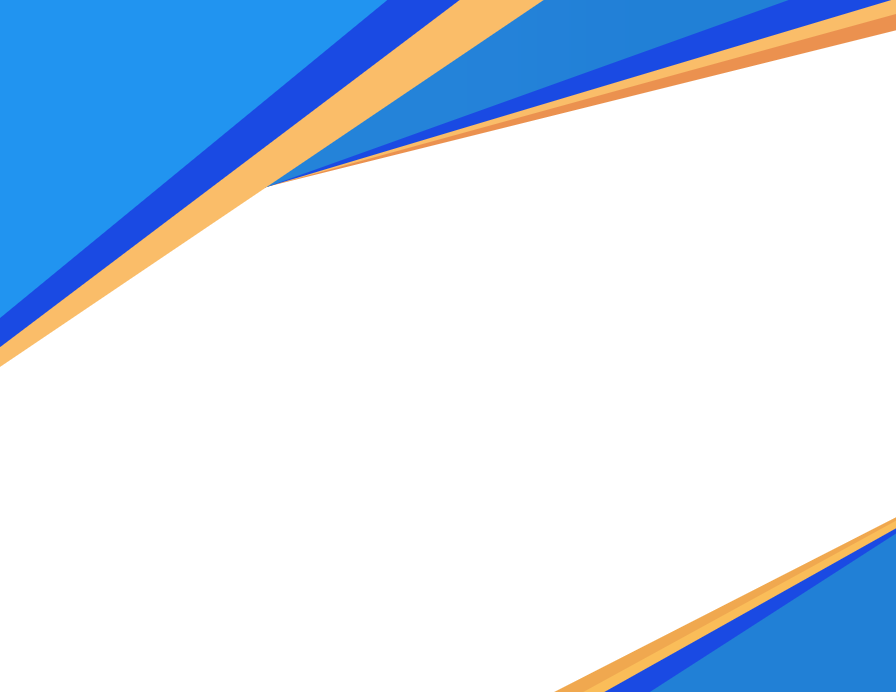
Write a Shadertoy shader that draws this background.

```glsl
// White page with fanned blue and orange diagonal bands in two opposite corners.

#define PAPER    vec3(1.00, 1.00, 1.00)
#define SKY      vec3(0.13, 0.58, 0.94)
#define AZURE    vec3(0.13, 0.50, 0.84)
#define ROYAL    vec3(0.10, 0.29, 0.89)
#define APRICOT  vec3(0.98, 0.74, 0.41)
#define ORANGE   vec3(0.92, 0.57, 0.31)
#define AMBER    vec3(0.94, 0.66, 0.31)
#define HONEY    vec3(0.98, 0.74, 0.35)
#define FAN_TIP  vec2(0.2995, 0.7306)
#define FAN_GLOW 0.012

// Smooth coverage of the half-plane left of the line from a to b.
float leftOf(vec2 p, vec2 a, vec2 b) {
    vec2 dir = b - a;
    vec2 rel = p - a;
    float side = dir.x * rel.y - dir.y * rel.x;
    float pixel = length(dir.yx / iResolution.xy);
    return clamp(side / pixel + 0.5, 0.0, 1.0);
}

// Paints everything left of the line from a to b.
void paint(inout vec3 color, vec3 ink, vec2 p, vec2 a, vec2 b) {
    color = mix(color, ink, leftOf(p, a, b));
}

void mainImage(out vec4 fragColor, in vec2 fragCoord) {
    vec2 p = fragCoord / iResolution.xy;
    vec3 color = PAPER;

    // Upper fan: bands spreading from one tip, outermost first.
    float glow = smoothstep(0.75, 0.50, p.x);
    vec3 fanBlue = AZURE + FAN_GLOW * glow;
    paint(color, ORANGE,  p, FAN_TIP, vec2(1.0, 0.9562));
    paint(color, APRICOT, p, FAN_TIP, vec2(1.0, 0.9798));
    paint(color, ROYAL,   p, FAN_TIP, vec2(0.9948, 1.0));
    paint(color, fanBlue, p, FAN_TIP, vec2(0.8802, 1.0));

    // Upper left stripes, from the left side to the top side.
    paint(color, APRICOT, p, vec2(0.0, 0.4697), vec2(0.6068, 1.0));
    paint(color, ROYAL,   p, vec2(0.0, 0.4983), vec2(0.5130, 1.0));
    paint(color, SKY,     p, vec2(0.0, 0.5404), vec2(0.4323, 1.0));

    // Lower right stripes, from the right side to the bottom side.
    paint(color, AMBER, p, vec2(1.0, 0.2525), vec2(0.6185, 0.0));
    paint(color, HONEY, p, vec2(1.0, 0.2475), vec2(0.6510, 0.0));
    paint(color, ROYAL, p, vec2(1.0, 0.2365), vec2(0.6745, 0.0));
    paint(color, AZURE, p, vec2(1.0, 0.2290), vec2(0.7253, 0.0));

    fragColor = vec4(color, 1.0);
}
```
